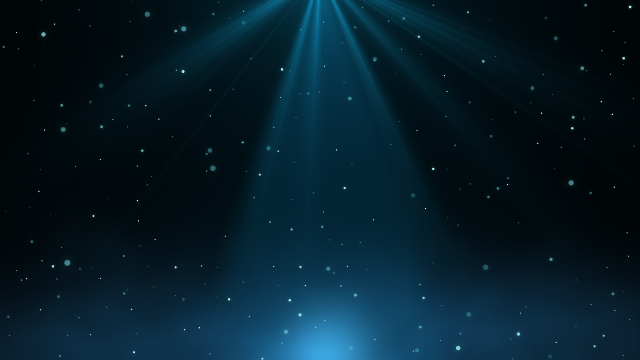
Reproduce this background procedurally as a WebGL 1 fragment shader.

```glsl
precision highp float;

uniform vec2 u_resolution;

const vec3 NIGHT = vec3(0.0, 0.036, 0.052);
const vec3 BEAM_BLUE = vec3(0.05, 0.43, 0.56);
const vec3 CONE_BLUE = vec3(0.012, 0.135, 0.195);
const vec3 FOG_BLUE = vec3(0.048, 0.148, 0.222);
const vec3 CORE_BLUE = vec3(0.16, 0.34, 0.42);
const vec3 DUST_TEAL = vec3(0.30, 0.76, 0.82);
const vec3 DUST_WHITE = vec3(0.78, 1.0, 0.94);

vec2 hash2(vec2 cell) {
  vec3 q = fract(cell.xyx * vec3(0.1031, 0.1030, 0.0973));
  q += dot(q, q.yzx + 33.33);
  return fract((q.xx + q.yz) * q.zy);
}

float cornerSlope(vec2 cell, vec2 offset) {
  return dot(hash2(cell) * 2.0 - 1.0, offset);
}

float gradientNoise(vec2 p) {
  vec2 i = floor(p);
  vec2 f = p - i;
  vec2 u = f * f * f * (f * (f * 6.0 - 15.0) + 10.0);
  vec2 e = vec2(1.0, 0.0);
  float low = mix(cornerSlope(i, f), cornerSlope(i + e.xy, f - e.xy), u.x);
  float high = mix(cornerSlope(i + e.yx, f - e.yx), cornerSlope(i + e.xx, f - e.xx), u.x);
  return mix(low, high, u.y);
}

float fbm(vec2 p) {
  float sum = 0.0;
  float gain = 1.0;
  for (int i = 0; i < 3; i++) {
    sum += gain * gradientNoise(p);
    p = p * 2.03 + 7.1;
    gain *= 0.5;
  }
  return sum;
}

float bell(float x, float width) {
  float t = x / width;
  return exp(-t * t);
}

// A ray at a given angle that fades with distance from the lamp
float beam(vec2 polar, float angle, float width, float fade) {
  return bell(polar.x - angle, width) * exp(-polar.y * fade);
}

float beams(vec2 polar) {
  float light = 0.72 * beam(polar, -0.28, 0.060, 2.8);
  light += 0.72 * beam(polar, 0.43, 0.055, 3.1);
  light += 0.55 * beam(polar, -0.06, 0.070, 4.6);
  light += 0.52 * beam(polar, 0.75, 0.080, 3.3);
  light += 0.60 * beam(polar, 1.12, 0.110, 3.1);
  light += 0.85 * beam(polar, -0.97, 0.135, 3.6);
  light += 0.18 * beam(polar, -0.66, 0.010, 2.6);
  light += 0.18 * beam(polar, 0.98, 0.013, 2.4);
  light += 0.16 * beam(polar, -0.05, 0.008, 3.6);
  light += 0.14 * beam(polar, 1.20, 0.010, 2.4);
  float streaks = 1.0 + 0.5 * gradientNoise(vec2(polar.x * 34.0, 3.5));
  return light * streaks + 0.55 * exp(-polar.y * 6.0);
}

// Soft central column that stops widening toward the floor
float column(vec2 p, float depth) {
  float left = 0.28 * min(depth, 0.60 + 0.25 * depth);
  float right = 0.42 * min(depth, 0.52 + 0.25 * depth);
  float soft = 0.03 + 0.07 * depth;
  float sides = smoothstep(-left - soft, -left + soft, p.x);
  sides *= 1.0 - smoothstep(right - soft, right + soft, p.x);
  return sides * exp(-depth * 0.8);
}

// One jittered dot per grid cell; returns coverage and whiteness
vec2 dust(vec2 p, float size, float amount, float radius, float blur, float seed) {
  vec2 cell = floor(p / size);
  vec2 place = hash2(cell + seed);
  vec2 traits = hash2(cell + seed + 41.7);
  float d = length(p - (cell + 0.1 + 0.8 * place) * size);
  float r = radius * mix(0.65, 1.15, traits.y);
  float disc = 1.0 - smoothstep(r - blur, r + blur, d);
  float halo = 0.12 * bell(d, r * 2.0);
  float shown = step(traits.x, amount);
  float shine = mix(0.25, 1.1, fract(traits.y * 7.3));
  return vec2(shown * shine * (disc + halo), shine * shine);
}

void main() {
  float pixel = 1.0 / u_resolution.y;
  vec2 p = (gl_FragCoord.xy - vec2(0.5 * u_resolution.x, 0.0)) * pixel;

  // Lamp above the top edge
  vec2 ray = p - vec2(0.0, 1.08);
  vec2 polar = vec2(atan(ray.x, -ray.y), length(ray));
  vec3 color = NIGHT * (0.12 + 0.88 * bell(p.x, 0.68));
  color += BEAM_BLUE * (beams(polar) + 0.11 * exp(-polar.y * 2.0));
  color += CONE_BLUE * column(p, -ray.y);

  // Drifting fog and the glow on the floor
  float drift = fbm(p * vec2(2.6, 3.4) + 4.0);
  float fog = bell(p.y, 0.23 + 0.06 * drift) * (0.84 + 0.55 * drift);
  float spread = bell(p.x, 0.50) * bell(p.y, 0.27);
  float core = bell(length((p - vec2(0.025, 0.0)) * vec2(1.0, 0.9)), 0.12);
  color += FOG_BLUE * (fog + 0.66 * spread) + CORE_BLUE * core;

  // Dust in layers, from fine sparks to large dim discs
  for (int i = 0; i < 4; i++) {
    float k = float(i);
    float size = 0.066 + 0.046 * k;
    float radius = 0.0014 + 0.0020 * k;
    float blur = max(0.55 * pixel, 0.0008 * k);
    vec2 speck = dust(p + 3.0 + 0.37 * k, size, 0.46 - 0.06 * k, radius, blur, 17.0 * k + 5.0);
    vec3 tint = mix(DUST_TEAL, DUST_WHITE, min(speck.y, 1.0) * (1.0 - 0.22 * k));
    color = mix(color, tint, clamp(speck.x * (1.0 - 0.1 * k), 0.0, 1.0));
  }

  gl_FragColor = vec4(color, 1.0);
}
```
